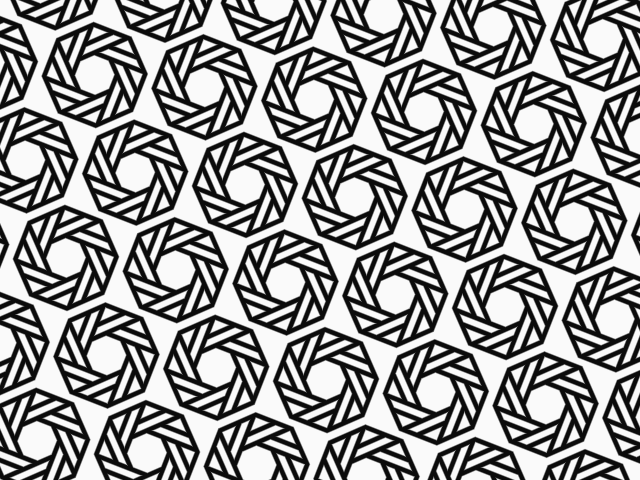
This pattern is drawn by a WebGL 1 fragment shader. Its source:

```glsl
precision highp float;

// Ink octagons on a slanted lattice. Each holds eight overlapping striped
// arms that wind around an open centre: straight strokes drawn as segment
// distances, repeated by turning the point in steps of 45 degrees.

uniform vec2 u_resolution;

const float EIGHTH_TURN = 0.78539816;

// Lengths are in canvas heights.
const vec2 LATTICE_ORIGIN = vec2(0.5948, 0.4115);
const vec2 STEP_ACROSS = vec2(0.2287, -0.0256);
const vec2 STEP_DOWN = vec2(0.0844, -0.2033);
const float RADIUS = 0.1052;
const float HALF_STROKE = 0.005;
const float TILT = 0.02;

// Where an arm starts along its outer side, and where its inner stroke runs.
const float ARM_START = 0.05;
const float STRIPE_POSITION = 0.42;

const vec3 PAPER = vec3(0.98);
const vec3 INK = vec3(0.045);

vec2 polar(float radius, float angle) {
  return radius * vec2(cos(angle), sin(angle));
}

vec2 rotate(vec2 p, float angle) {
  float c = cos(angle);
  float s = sin(angle);
  return vec2(c * p.x - s * p.y, s * p.x + c * p.y);
}

float segmentDistance(vec2 p, vec2 a, vec2 b) {
  vec2 ab = b - a;
  float t = clamp(dot(p - a, ab) / dot(ab, ab), 0.0, 1.0);
  return length(p - a - t * ab);
}

// Offset from the nearest lattice point.
vec2 latticeOffset(vec2 p, vec2 u, vec2 v) {
  float det = u.x * v.y - u.y * v.x;
  vec2 coord = vec2(p.x * v.y - p.y * v.x, u.x * p.y - u.y * p.x) / det;
  vec2 cell = fract(coord);
  vec2 nearest = vec2(1e3);
  for (int i = 0; i < 2; i++) {
    for (int j = 0; j < 2; j++) {
      vec2 k = cell - vec2(float(i), float(j));
      vec2 offset = k.x * u + k.y * v;
      if (dot(offset, offset) < dot(nearest, nearest)) nearest = offset;
    }
  }
  return nearest;
}

// Two parallel strokes across a triangular arm. The arm spans one outer
// side and ends at a corner of the central hole.
float armDistance(vec2 p, float radius, float start, float stripe) {
  vec2 cornerA = polar(radius, -1.5 * EIGHTH_TURN);
  vec2 cornerB = polar(radius, -0.5 * EIGHTH_TURN);
  vec2 cornerC = polar(radius, 0.5 * EIGHTH_TURN);
  vec2 armStart = mix(cornerA, cornerB, start);
  vec2 nextStart = mix(cornerB, cornerC, start);
  float holeRadius = armStart.x / cos(0.5 * EIGHTH_TURN);
  vec2 holeCorner = polar(holeRadius, 0.5 * EIGHTH_TURN);

  float border = segmentDistance(p, armStart, holeCorner);
  vec2 stripeStart = mix(armStart, cornerB, stripe);
  vec2 stripeEnd = mix(holeCorner, nextStart, stripe);
  return min(border, segmentDistance(p, stripeStart, stripeEnd));
}

// Distance to the centre line of the closest stroke in one octagon.
float rosetteDistance(vec2 p, float radius) {
  float strokes = 1e3;
  float reach = -1e3;
  for (int k = 0; k < 8; k++) {
    vec2 q = rotate(p, -(float(k) + 0.5) * EIGHTH_TURN);
    strokes = min(strokes, armDistance(q, radius, ARM_START, STRIPE_POSITION));
    reach = max(reach, q.x);
  }
  float outline = abs(reach - radius * cos(0.5 * EIGHTH_TURN));
  return min(strokes, outline);
}

void main() {
  vec2 p = gl_FragCoord.xy / u_resolution.y;
  float softness = 0.95 / u_resolution.y;

  vec2 local = latticeOffset(p - LATTICE_ORIGIN, STEP_ACROSS, STEP_DOWN);
  float d = rosetteDistance(rotate(local, -TILT), RADIUS) - HALF_STROKE;

  float ink = 1.0 - smoothstep(-softness, softness, d);
  gl_FragColor = vec4(mix(PAPER, INK, ink), 1.0);
}
```
